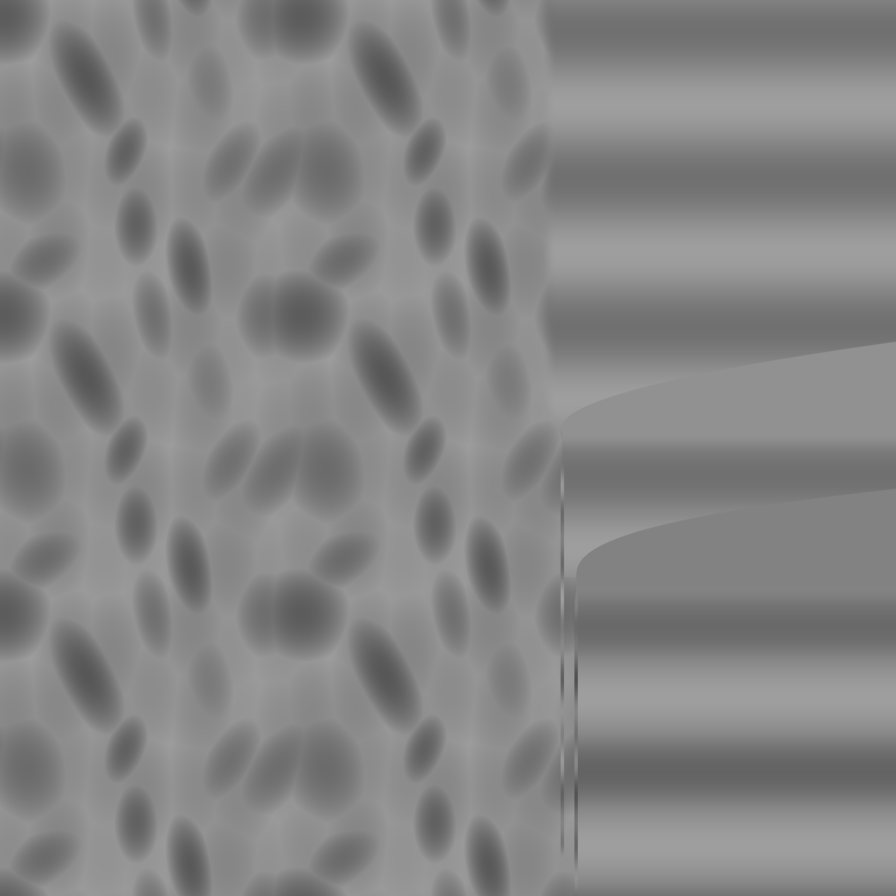
Give the GLSL for this background, as a WebGL 1 fragment shader.

```glsl
precision highp float;

uniform vec2 u_resolution;

#define TILES 3.0
#define LIGHT 0.635
#define SCATTER_GRID vec2(7.0, 4.0)
#define BAND_PERIOD 0.1654
#define BAND_DARK_Y 0.966
#define BAND_MID 0.53
#define BAND_SWING 0.09
#define TOP_EDGE 0.613
#define UPPER_START vec2(0.6276, 0.525)
#define LOWER_START vec2(0.643, 0.3555)

const float TAU = 6.28318;

float hash(vec2 p) {
  return fract(sin(dot(p, vec2(127.1, 311.7))) * 43758.5453);
}

// Dark leaning hollow that wraps around the tile
float hollow(vec2 tile, vec2 center, vec2 radius, float lean, float depth) {
  vec2 d = fract(tile - center + 0.5) - 0.5;
  d.x -= lean * d.y;
  d /= radius;
  return mix(depth, LIGHT, min(dot(d, d), 1.0));
}

// Faint small cells on a jittered, wrapping grid
float scatteredCells(vec2 tile) {
  vec2 q = tile * SCATTER_GRID;
  vec2 base = floor(q);
  float grey = LIGHT;
  for (int j = -1; j <= 1; j++) {
    for (int i = -1; i <= 1; i++) {
      vec2 id = base + vec2(float(i), float(j));
      vec2 key = mod(id, SCATTER_GRID);
      vec2 jitter = vec2(hash(key), hash(key + 17.0));
      vec2 d = q - id - mix(vec2(0.2), vec2(0.8), jitter);
      float depth = 0.52 + 0.07 * hash(key + 41.0);
      grey = min(grey, mix(depth, LIGHT, min(dot(d, d), 1.0)));
    }
  }
  return grey;
}

// Repeating stone: the large hollows over the small cells
float stone(vec2 p) {
  vec2 t = fract(p * TILES);
  float g = scatteredCells(t);
  g = min(g, hollow(t, vec2(0.29, 0.74), vec2(0.12, 0.23), -0.38, 0.34));
  g = min(g, hollow(t, vec2(0.09, 0.43), vec2(0.17, 0.22), -0.10, 0.42));
  g = min(g, hollow(t, vec2(0.42, 0.49), vec2(0.08, 0.14), 0.25, 0.38));
  g = min(g, hollow(t, vec2(0.457, 0.25), vec2(0.085, 0.16), 0.0, 0.38));
  g = min(g, hollow(t, vec2(0.637, 0.10), vec2(0.085, 0.20), -0.15, 0.35));
  g = min(g, hollow(t, vec2(0.15, 0.13), vec2(0.14, 0.13), 0.50, 0.42));
  g = min(g, hollow(t, vec2(0.01, 0.945), vec2(0.18, 0.18), 0.0, 0.36));
  g = min(g, hollow(t, vec2(0.89, 0.945), vec2(0.12, 0.17), 0.0, 0.43));
  g = min(g, hollow(t, vec2(0.515, 0.94), vec2(0.08, 0.18), -0.15, 0.44));
  g = min(g, hollow(t, vec2(0.70, 0.72), vec2(0.10, 0.20), -0.10, 0.48));
  g = min(g, hollow(t, vec2(0.77, 0.45), vec2(0.11, 0.17), 0.40, 0.44));
  g = min(g, hollow(t, vec2(0.93, 0.43), vec2(0.14, 0.20), 0.50, 0.43));
  return g;
}

// Horizontal bands, deeper toward the bottom
float bands(float y) {
  float wave = cos(TAU * (y - BAND_DARK_Y) / BAND_PERIOD);
  float deeper = 0.05 * (1.0 - smoothstep(0.25, 0.36, y));
  return BAND_MID - BAND_SWING * wave - deeper * max(wave, 0.0);
}

// Flat area under a rising curve, fading out at its floor
float underCurve(vec2 p, vec2 start, float height, float power, float soft) {
  float dx = p.x - start.x;
  float top = start.y + height * pow(max(dx, 0.0001), power);
  float inside = smoothstep(-soft, soft, top - p.y) * smoothstep(-soft, soft, dx);
  return inside * smoothstep(start.y - 0.03, start.y - 0.005, p.y);
}

// Thin broken vertical line
float seam(vec2 p, float x, float top) {
  float line = 1.0 - smoothstep(0.001, 0.0028, abs(p.x - x));
  return line * (1.0 - smoothstep(top - 0.04, top, p.y));
}

void main() {
  vec2 p = gl_FragCoord.xy / u_resolution;
  float soft = 1.0 / min(u_resolution.x, u_resolution.y);

  // Stone gives way to bands along a stepped edge
  float edge = mix(LOWER_START.x, UPPER_START.x, step(LOWER_START.y, p.y));
  float upper = smoothstep(UPPER_START.y - 0.02, UPPER_START.y + 0.03, p.y);
  edge = mix(edge, TOP_EDGE, upper);
  float blur = mix(soft, 0.009, upper);
  float grey = mix(stone(p), bands(p.y), smoothstep(edge - blur, edge + blur, p.x));

  // Two curved flat areas
  grey = mix(grey, 0.57, underCurve(p, UPPER_START, 0.162, 0.555, soft));
  grey = mix(grey, 0.51, underCurve(p, LOWER_START, 0.1495, 0.4, soft));

  // Broken seams beside the bands
  float dash = 0.5 + 0.13 * sin(p.y * 71.0) * sin(p.y * 29.0 + 1.0);
  grey = mix(grey, dash, seam(p, UPPER_START.x, 0.49) * smoothstep(0.04, 0.06, p.y));
  grey = mix(grey, dash - 0.06, seam(p, LOWER_START.x, 0.35));

  gl_FragColor = vec4(vec3(grey), 1.0);
}
```
